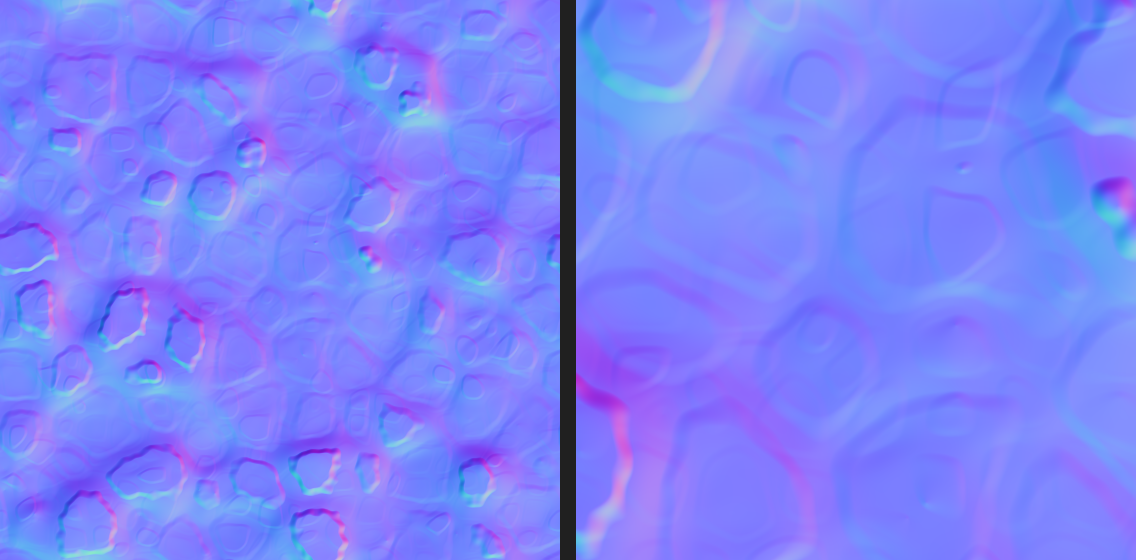
Left, the full canvas; right, a detail of the centre.
Write a WebGL 1 fragment shader that draws this texture map.

```glsl
precision highp float;
// Tiling tangent-space normal map of worn cobbles and pebbles set in soft ground.

#define STONES 10.0        // large stones per side
#define PEBBLES 21.0       // small stones per side
#define PEBBLE_DEPTH 0.3   // relief of the pebbles against the stones
#define STONE_RISE 0.21    // height difference between stones, in cells
#define RIM_RISE 0.068     // height of the sharp rim, in cells
#define RIM_WIDTH 0.11     // width of the sharp rim, in cells
#define SKIRT 6.0          // hardness of the slopes between stones
#define ROUNDING 11.0      // hardness of the stone corners
#define SIZE_SPREAD 0.46   // difference in stone radius, in cells
#define TILT 0.13          // slope of the stone tops
#define STRENGTH vec2(0.95, 1.1)

uniform vec2 u_resolution;

vec4 hash4(vec2 p) {
  vec4 q = fract((p.xyxy + 37.0) * vec4(0.1031, 0.1030, 0.0973, 0.1099));
  q += dot(q, q.wzxy + 33.33);
  return fract((q.xxyz + q.yzzw) * q.zywx);
}

float cornerGradient(vec2 cell, vec2 offset, float period) {
  float angle = 6.2832 * hash4(mod(cell, period) + period).x;
  return dot(vec2(cos(angle), sin(angle)), offset);
}

// Gradient noise that wraps after a whole number of cells.
float noise(vec2 uv, float period) {
  vec2 p = uv * period;
  vec2 i = floor(p), f = p - i;
  vec2 s = f * f * f * (f * (f * 6.0 - 15.0) + 10.0);
  vec2 e = vec2(1.0, 0.0);
  float low = mix(cornerGradient(i, f, period),
                  cornerGradient(i + e.xy, f - e.xy, period), s.x);
  float high = mix(cornerGradient(i + e.yx, f - e.yx, period),
                   cornerGradient(i + 1.0, f - 1.0, period), s.x);
  return mix(low, high, s.y);
}

// Size-weighted cells: blended heights form the slopes, cell borders the rims.
float stoneLayer(vec2 uv, float count, float roughness) {
  vec2 p = uv * count;
  vec2 base = floor(p);
  float nearest = 8.0, others = 0.0, lift = 0.0;
  float weightSum = 0.0, heightSum = 0.0;
  for (int j = -2; j <= 2; j++) {
    for (int i = -2; i <= 2; i++) {
      vec2 cell = base + vec2(float(i), float(j));
      vec4 rnd = hash4(mod(cell, count) + count * 3.0);
      vec2 toPoint = p - cell - 0.1 - 0.8 * rnd.xy;
      float d = length(toPoint) - SIZE_SPREAD * rnd.z;
      float raised = rnd.w * rnd.w;
      vec2 tilt = TILT * (fract(rnd.yx * 7.0) - 0.5);

      float weight = exp(-SKIRT * d);
      weightSum += weight;
      heightSum += weight * (STONE_RISE * raised + dot(toPoint, tilt));

      others += exp(-ROUNDING * max(d, nearest));
      if (d < nearest) {
        nearest = d;
        lift = raised;
      }
    }
  }
  float border = 0.5 * (-log(others + 1e-12) / ROUNDING - nearest);
  float gap = mix(0.03, 0.13, lift) + roughness * (0.4 + lift);
  float rim = smoothstep(gap, gap + RIM_WIDTH, border);
  float rimHeight = RIM_RISE * mix(0.16, 1.0, lift * lift);
  return (heightSum / weightSum + rimHeight * rim) / count;
}

float surfaceHeight(vec2 uv) {
  // Bend the outlines so that no stone is a clean polygon.
  vec2 bend = vec2(noise(uv, 9.0), noise(uv + 0.37, 9.0));
  vec2 bent = uv + 0.016 * bend;
  float chips = noise(uv, 46.0);
  float h = stoneLayer(bent, STONES, 0.06 * chips);
  h += PEBBLE_DEPTH * stoneLayer(bent + 0.13, PEBBLES, 0.03 * chips);
  // Broad swells and a little surface wear.
  h += 0.010 * noise(uv, 5.0) + 0.0004 * noise(uv + 0.21, 34.0);
  return h;
}

void main() {
  vec2 uv = gl_FragCoord.xy / u_resolution;
  vec2 e = vec2(0.0012, 0.0);
  float centre = surfaceHeight(uv);
  vec2 slope = vec2(surfaceHeight(uv + e.xy) - centre,
                    surfaceHeight(uv + e.yx) - centre) / e.x;

  // Red faces right; green faces down.
  vec3 normal = normalize(vec3(slope * STRENGTH * vec2(-1.0, 1.0) + vec2(-0.02, 0.03), 1.0));
  gl_FragColor = vec4(0.5 + 0.5 * normal, 1.0);
}
```
